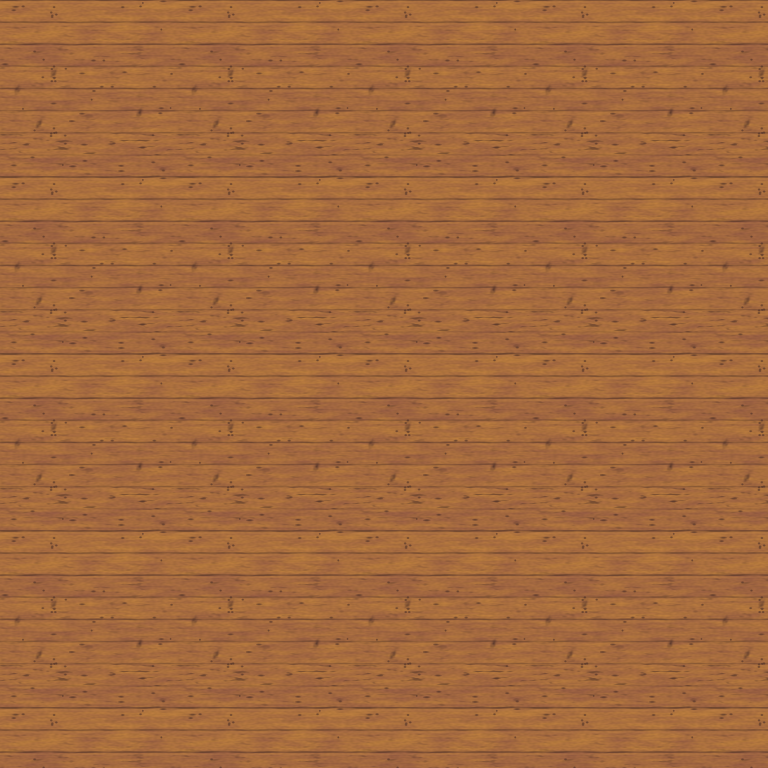
This texture is drawn by a WebGL 2 fragment shader. Its source:

```glsl
#version 300 es
precision highp float;
// Worn, stained floorboards: a square tile of eight horizontal planks, repeated.
// Tile-periodic gradient noise, stretched along the boards, gives stain and grain;
// seams, pits, nail marks and knots are distance functions laid over it.

#define REPEATS 4.34
#define PLANKS 8.0
#define STAIN 0.36
#define GRAIN 0.30
#define CRACKS 0.40
#define SEAM_WIDTH 0.0042
#define SEAM_DARK 0.62
#define PIT_DENSITY 0.10
#define MARK_DARK 0.75

uniform vec2 u_resolution;
out vec4 outColor;

const vec3 RED_BROWN = vec3(0.59, 0.365, 0.255);
const vec3 GOLD = vec3(0.695, 0.46, 0.24);
const vec3 SHADOW = vec3(0.29, 0.18, 0.15);
const vec3 SHEEN = vec3(0.76, 0.52, 0.28);

// Per plank, from the top of the tile: golden tone, wear, darkness of its top seam
const float TONE[8] = float[](0.76, 0.72, 0.44, 0.70, 0.52, 0.62, 0.60, 0.48);
const float WEAR[8] = float[](0.25, 0.45, 0.75, 0.65, 0.40, 0.50, 1.30, 0.70);
const float SEAM[8] = float[](1.00, 0.75, 0.90, 0.60, 0.80, 0.65, 0.55, 0.25);

float hash(vec2 p) {
    vec3 q = fract(p.xyx * vec3(0.1031, 0.1030, 0.0973));
    q += dot(q, q.yzx + 33.33);
    return fract((q.x + q.y) * q.z);
}

float corner(vec2 cell, vec2 offset, vec2 period) {
    float angle = 6.2832 * hash(mod(cell, period) + period.yx);
    return dot(vec2(cos(angle), sin(angle)), offset);
}

// Gradient noise, about -1 to 1, with a whole number of cells per tile
float noise(vec2 tile, vec2 period) {
    vec2 p = tile * period, i = floor(p), f = p - i;
    vec2 w = f * f * f * (f * (f * 6.0 - 15.0) + 10.0), e = vec2(1.0, 0.0);
    float low = mix(corner(i, f, period), corner(i + e, f - e, period), w.x);
    float high = mix(corner(i + e.yx, f - e.yx, period), corner(i + 1.0, f - 1.0, period), w.x);
    return 1.5 * mix(low, high, w.y);
}

// Coverage of a soft ellipse, wrapped around the tile
float spot(vec2 tile, vec2 center, vec2 radius, float pixel) {
    vec2 d = fract(tile - center + 0.5) - 0.5;
    float r = min(radius.x, radius.y);
    float dist = (length(d / radius) - 1.0) * r;
    return 1.0 - smoothstep(-0.6 * pixel, 0.8 * pixel, dist);
}

// Small pits scattered on a jittered grid
float pits(vec2 tile, float wear, float pixel) {
    vec2 grid = vec2(18.0, 40.0), cell = floor(tile * grid);
    float chance = hash(cell + 7.0);
    vec2 jitter = 0.3 + 0.4 * vec2(hash(cell + 61.0), hash(cell + 113.0));
    vec2 radius = vec2(mix(0.004, 0.015, hash(cell + 29.0)), 0.0045);
    return step(chance, PIT_DENSITY * wear) * spot(tile, (cell + jitter) / grid, radius, pixel);
}

// Nail marks in three groups down one column, and darker knots near the seams
float marks(vec2 tile, float pixel) {
    const float GROUP[3] = float[](0.05, 0.41, 0.73);
    const vec2 KNOT[4] = vec2[](vec2(0.10, 0.505), vec2(0.79, 0.637), vec2(0.305, 0.41), vec2(0.22, 0.70));
    float cover = 0.0;
    for (int i = 0; i < 15; i++) {
        float n = float(i);
        vec2 spread = vec2(hash(vec2(n, 3.0)), hash(vec2(n, 17.0))) - 0.5;
        vec2 center = vec2(0.302, GROUP[i % 3]) + spread * vec2(0.035, 0.10);
        cover = max(cover, 0.8 * spot(tile, center, vec2(0.006, 0.005), pixel));
    }
    float broken = 0.65 + 0.5 * noise(tile, vec2(50.0, 60.0));
    for (int i = 0; i < 4; i++) {
        vec2 lean = vec2(0.35 * (tile.y - KNOT[i].y), 0.0);
        cover = max(cover, broken * spot(tile + lean, KNOT[i], vec2(0.010, 0.017), 3.0 * pixel));
    }
    return clamp(cover, 0.0, 1.0);
}

void main() {
    vec2 canvas = gl_FragCoord.xy / u_resolution.y;
    vec2 tile = fract(vec2(canvas.x, 1.0 - canvas.y) * REPEATS);
    float pixel = REPEATS / u_resolution.y;
    int plank = int(tile.y * PLANKS);
    float wear = WEAR[plank];

    // Stain: broad patches and long streaks between red and gold
    float patches = noise(tile, vec2(5.0, 18.0)) + 0.6 * noise(tile, vec2(11.0, 37.0));
    float streaks = noise(tile, vec2(3.0, 46.0)) + 0.8 * noise(tile, vec2(9.0, 83.0));
    float tone = TONE[plank] + STAIN * patches + GRAIN * streaks;
    vec3 color = mix(RED_BROWN, GOLD, clamp(tone, -0.2, 1.15));
    color *= 1.0 + 0.05 * noise(tile, vec2(40.0, 97.0));

    // Cracks: thin dark grain, heavier on worn planks
    float grain = noise(tile, vec2(7.0, 61.0)) + 0.4 * noise(tile, vec2(31.0, 71.0));
    color = mix(color, SHADOW, CRACKS * wear * smoothstep(0.30, 0.95, grain));

    // Seams: an uneven dark line with a lit edge under it
    float edge = floor(tile.y * PLANKS + 0.5);
    float below = tile.y - edge / PLANKS + 0.003 * noise(tile, vec2(6.0, 8.0));
    float uneven = SEAM[int(edge) % 8] * clamp(0.8 + 0.6 * noise(tile, vec2(9.0, 8.0)), 0.2, 1.0);
    float line = 1.0 - smoothstep(SEAM_WIDTH - 0.5 * pixel, SEAM_WIDTH + 0.6 * pixel, abs(below));
    float lit = 1.0 - smoothstep(0.0, 0.009, abs(below - 0.014));
    color = mix(color, SHEEN, 0.35 * lit * uneven);
    color = mix(color, SHADOW, SEAM_DARK * line * uneven);

    // Pits, nail marks and knots
    float dents = max(0.8 * pits(tile, wear, pixel), marks(tile, pixel));
    outColor = vec4(mix(color, SHADOW, MARK_DARK * dents), 1.0);
}
```
